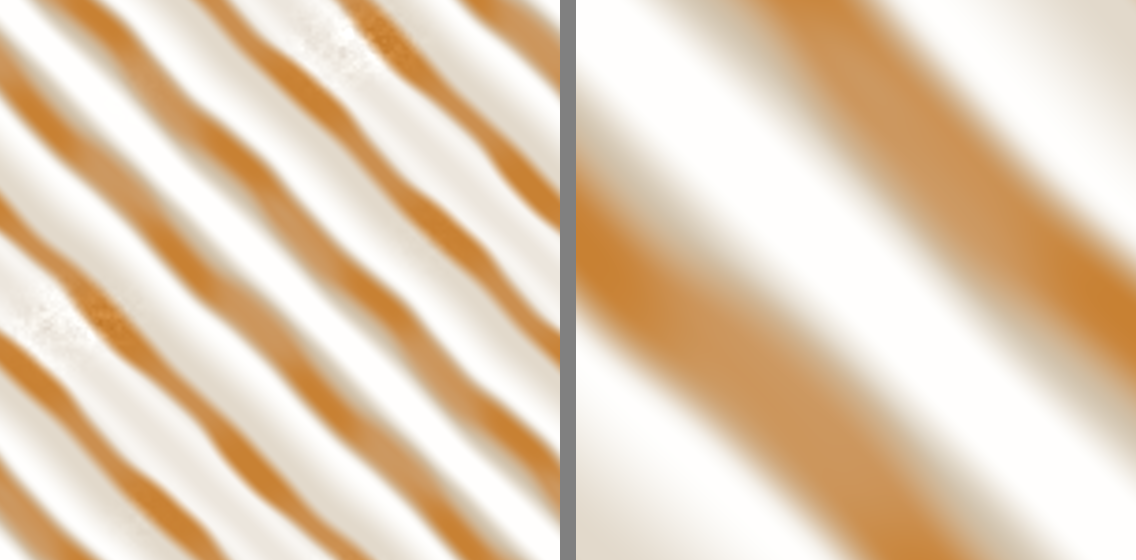
Left, the full canvas; right, a detail of the centre.
This pattern is drawn by a WebGL 1 fragment shader. Its source:

```glsl
precision highp float;
// Soft diagonal caramel and cream bands with beaded thickness and grainy worn patches.

uniform vec2 u_resolution;

const float TAU = 6.2831853;
const vec3 WHITE = vec3(1.0, 0.998, 0.993);
const vec3 CREAM = vec3(0.885, 0.85, 0.795);
const vec3 PALE = vec3(0.925, 0.90, 0.865);
const vec3 SHADOW = vec3(0.82, 0.765, 0.68);
const vec3 TAN = vec3(0.80, 0.58, 0.35);
const vec3 CARAMEL = vec3(0.785, 0.505, 0.20);

float hash(vec2 p) {
  return fract(sin(dot(p, vec2(127.1, 311.7))) * 43758.5);
}

// Value noise that wraps after a whole number of cells.
float wrapNoise(vec2 p, vec2 period) {
  vec2 cell = floor(p);
  vec2 f = fract(p);
  f = f * f * (3.0 - 2.0 * f);
  vec2 lo = mod(cell, period);
  vec2 hi = mod(cell + 1.0, period);
  return mix(mix(hash(lo), hash(vec2(hi.x, lo.y)), f.x),
             mix(hash(vec2(lo.x, hi.y)), hash(hi), f.x), f.y);
}

// Soft-edged interval from a to b, with its own softness at each end.
float band(float x, float a, float b, float softA, float softB) {
  return smoothstep(a - softA, a + softA, x) * (1.0 - smoothstep(b - softB, b + softB, x));
}

// Round falloff around a centre, measured across the tile edges.
float patchMask(vec2 uv, vec2 center, float radius) {
  vec2 d = fract(uv - center + 0.5) - 0.5;
  return 1.0 - smoothstep(0.0, radius, length(d));
}

// Profile across the bands: m runs from one mirror axis (0) to the other (0.5).
vec3 bandColor(float m, float bead, float streak) {
  // Cream bands and the faint streak on the mirror axis.
  vec3 col = mix(WHITE, CREAM, band(m, 0.258, 0.418, 0.055, 0.022));
  col = mix(col, PALE, smoothstep(0.435, 0.495, m));
  col = mix(col, PALE, 0.35 * smoothstep(0.40, 0.43, m));

  // Wide band: grey shadow, tan body, darker ribbon.
  float inner = mix(0.076, 0.094, bead);
  float outer = mix(0.166, 0.175, bead);
  col = mix(col, SHADOW, band(m, 0.050, outer + 0.008, 0.026, 0.026));
  float body = band(m, inner, outer - 0.003, 0.028, 0.024);
  float ribbon = band(m, mix(0.125, 0.108, bead), outer, 0.030, 0.024);
  vec3 fill = mix(TAN, CARAMEL, ribbon * (0.20 + 0.80 * bead));
  fill = mix(fill, SHADOW, 0.20 * streak * (1.0 - bead));
  col = mix(col, fill, body);

  // Narrow band: swells into dark beads.
  float center = mix(0.374, 0.382, bead);
  float halfWidth = mix(0.027, 0.038, bead);
  float narrow = band(m, center - halfWidth, center + halfWidth, 0.022, 0.020);
  return mix(col, mix(TAN, CARAMEL, 0.25 + 0.75 * bead), narrow);
}

// Light flecks, strongest in two pairs of patches half a tile apart.
float wear(vec2 uv) {
  float mask = 0.0;
  for (int i = 0; i < 2; i++) {
    vec2 shift = vec2(0.5) * float(i);
    mask += 0.8 * patchMask(uv, vec2(0.10, 0.42) + shift, 0.13);
    mask += 0.5 * patchMask(uv, vec2(0.20, 0.43) + shift, 0.10);
    mask += 0.25 * patchMask(uv, vec2(0.26, 0.08) + shift, 0.11);
  }
  mask += 0.2 * patchMask(uv, vec2(0.26, 0.86), 0.09);
  float ragged = wrapNoise(uv * 24.0, vec2(24.0));
  float grain = 0.6 * wrapNoise(uv * 80.0, vec2(80.0))
              + 0.4 * wrapNoise(uv * 150.0, vec2(150.0));
  return mask * mix(0.4, 1.2, ragged) * (grain - 0.33);
}

void main() {
  vec2 uv = gl_FragCoord.xy / u_resolution;

  // Axes across and along the diagonal bands.
  float across = uv.x + uv.y;
  float along = uv.x - uv.y;

  // Gentle waviness that keeps the tile seamless.
  float wobble = wrapNoise(vec2(across * 6.0, along * 8.0), vec2(6.0, 8.0)) - 0.5;
  across += 0.008 * wobble;

  float m = abs(fract(across + 0.5) - 0.5);
  float phase = 2.0 * TAU * (along + 0.055 * sin(TAU * across));
  float bead = smoothstep(0.02, 0.98, 0.5 - 0.5 * cos(phase));
  m += 0.005 * sin(phase) * smoothstep(0.0, 0.08, m) * (1.0 - smoothstep(0.42, 0.5, m));
  float streak = wrapNoise(vec2(across * 40.0, along * 6.0), vec2(40.0, 6.0));

  vec3 col = bandColor(m, bead, streak);
  col += wear(uv) * vec3(0.17, 0.20, 0.22);
  gl_FragColor = vec4(clamp(col, 0.0, 1.0), 1.0);
}
```
